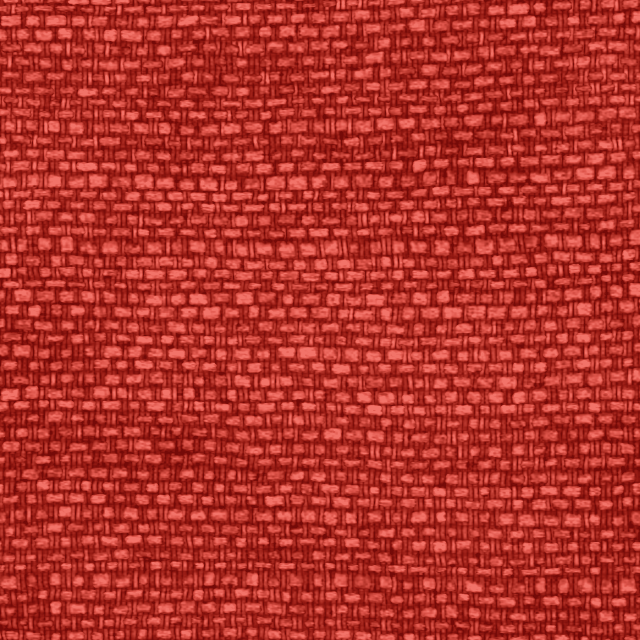
A WebGL 2 fragment shader for this texture:

```glsl
#version 300 es
precision highp float;
// Coarse red upholstery weave: plump weft floats over paired thin warp strands.

#define ROWS 48.0         // weft threads up the canvas
#define COLUMNS 58.0      // warp pairs across the canvas
#define FLOAT_SIZE vec2(0.57, 0.36) // half size of a float, in row heights
#define SIZE_VARIATION 0.32
#define ROW_VARIATION 0.50
#define SHADOW 0.30
#define FIBRE 0.38
#define CONTRAST 1.12

uniform vec2 u_resolution;
out vec4 fragColor;

const vec3 DEEP  = vec3(0.46, 0.04, 0.03);
const vec3 DARK  = vec3(0.60, 0.11, 0.08);
const vec3 MID   = vec3(0.73, 0.22, 0.18);
const vec3 LIGHT = vec3(0.87, 0.33, 0.29);
const vec3 PALE  = vec3(0.95, 0.45, 0.41);

float hash(vec2 p) {
    vec3 q = fract(p.xyx * 0.1031);
    q += dot(q, q.yzx + 33.33);
    return fract((q.x + q.y) * q.z);
}

float noise(vec2 p) {
    vec2 i = floor(p), f = fract(p);
    f = f * f * (3.0 - 2.0 * f);
    return mix(mix(hash(i), hash(i + vec2(1, 0)), f.x),
               mix(hash(i + vec2(0, 1)), hash(i + vec2(1, 1)), f.x), f.y);
}

float roundedBox(vec2 p, vec2 halfSize, float radius) {
    vec2 a = abs(p) - halfSize + radius;
    return length(max(a, 0.0)) + min(max(a.x, a.y), 0.0) - radius;
}

vec3 dyeRamp(float tone) {
    float t = clamp(tone, 0.0, 1.0) * 4.0;
    vec3 c = mix(DEEP, DARK, clamp(t, 0.0, 1.0));
    c = mix(c, MID, clamp(t - 1.0, 0.0, 1.0));
    c = mix(c, LIGHT, clamp(t - 2.0, 0.0, 1.0));
    return mix(c, PALE, clamp(t - 3.0, 0.0, 1.0));
}

// Two fine vertical strands per column, arching up at each row crossing
float warpTone(vec2 g, float height) {
    float x = g.x * 2.0 + 0.3 * (noise(g * vec2(0.7, 1.3)) - 0.5);
    float strand = floor(x);
    float ridge = 1.0 - pow(abs(fract(x) * 2.0 - 1.0), 2.0);
    float arch = 1.0 - pow(abs(fract(g.y) * 2.0 - 1.0), 2.0);
    float sheen = hash(vec2(strand, floor(g.y)) + 71.0);
    return 0.06 + ridge * (0.22 + 0.34 * arch) * (0.55 + 0.75 * sheen)
         + 0.38 * ridge * arch * height * smoothstep(0.6, 1.0, sheen);
}

void main() {
    vec2 uv = gl_FragCoord.xy / u_resolution;
    float pixel = ROWS / min(u_resolution.x, u_resolution.y);

    // Cloth coordinates: gentle sag, wavering threads, uneven row heights
    vec2 g = uv;
    g.y -= 0.022 * uv.x * uv.y + 0.006 * sin(uv.x * 5.0 + uv.y * 3.0);
    g.x += 0.006 * (noise(uv * vec2(5.0, 9.0)) - 0.5);
    g *= vec2(COLUMNS, ROWS);
    g.y += ROW_VARIATION * noise(vec2(3.5, g.y))
         + 0.30 * (noise(g * vec2(0.22, 0.35)) - 0.5);

    float tone = warpTone(g, uv.y);
    float cellWidth = 2.0 * ROWS / COLUMNS;
    float edge = max(0.06, pixel * 0.8);
    float weftFibre = noise(vec2(g.x * 3.0 + g.y, g.y * 8.0));

    // Weft floats, shifted half a cell on alternate rows
    for (int j = -1; j <= 1; j++) {
        float row = floor(g.y) + float(j);
        float shift = 0.5 * mod(row, 2.0);
        float rowWeight = hash(vec2(row, 19.0));
        for (int i = -1; i <= 1; i++) {
            float cell = floor(g.x * 0.5 - shift) + float(i);
            vec2 id = vec2(cell, row) + 100.0;
            vec2 jitter = vec2(hash(id + 7.3), hash(id + 31.7)) - 0.5;
            vec2 vary = vec2(hash(id), 0.5 * (rowWeight + hash(id + 53.1))) - 0.5;
            vec2 center = vec2(cell + 0.5 + shift, row + 0.5) + jitter * vec2(0.10, 0.16);
            vec2 q = (g - center * vec2(2.0, 1.0)) * vec2(0.5 * cellWidth, 1.0);
            q.y -= q.x * 0.12 * jitter.x;

            vec2 size = FLOAT_SIZE * (1.0 + 2.0 * SIZE_VARIATION * vary);
            size.x *= mix(0.88, 1.08, uv.y);
            float d = roundedBox(q, size, 0.24);
            d += 0.10 * (noise(g * vec2(3.0, 5.0) + id) - 0.5);

            // Rounded body lit from above, with a soft contact shadow
            float body = smoothstep(0.04, -0.24, d);
            float shade = 0.34 + 0.42 * body + 0.16 * q.y
                        + 0.26 * (hash(id + 13.9) - 0.5) + 0.16 * (rowWeight - 0.5)
                        + FIBRE * (weftFibre - 0.5);
            tone *= 1.0 - SHADOW * smoothstep(0.22, 0.0, d);
            tone = mix(tone, shade, smoothstep(edge, -edge, d));
        }
    }

    // Fuzz, stray dark flecks and broad uneven dye
    float fuzz = noise(uv * vec2(260.0, 310.0)) - 0.5;
    float fleck = smoothstep(0.78, 0.95, noise(uv * vec2(75.0, 120.0) + 40.0));
    float dye = noise(uv * vec2(4.0, 7.0) + 9.0) - 0.5;
    tone += 0.24 * fuzz - 0.20 * fleck + 0.12 * dye;
    tone = (tone - 0.5) * CONTRAST + 0.53;
    fragColor = vec4(dyeRamp(tone), 1.0);
}
```
